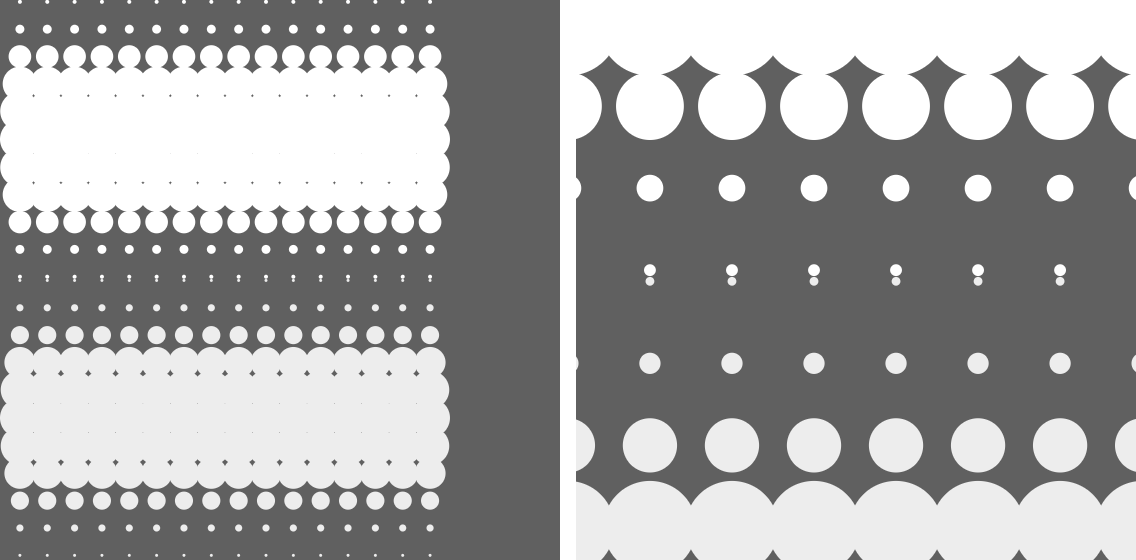
Left: the whole. Right: its middle third, enlarged.
Reproduce this pattern procedurally as a WebGL 2 fragment shader.

```glsl
#version 300 es
precision highp float;
// Two halftone bands of dots, white above and pale grey below, on dark grey.
// Each band is a grid of discs that swell towards its middle row and merge;
// a distance function takes the nearest column and the union of all rows.

uniform vec2 u_resolution;
out vec4 fragColor;

// Lengths are in units of 1/768 of the canvas side.
const float UNITS = 768.0;
const float PITCH = 37.5;        // spacing of columns and rows
const float FIRST_COLUMN = 27.3; // centre of the leftmost discs
const float LAST_INDEX = 15.0;   // sixteen columns
const float MIDDLE_GAP = 1.0;    // extra space around the middle row
const int HALF_ROWS = 5;         // rows on each side of the middle

const float WHITE_CENTRE = 577.0;
const float GREY_CENTRE = 194.9;

const vec3 BACKGROUND = vec3(0.378);
const vec3 PALE_GREY = vec3(0.93);
const vec3 WHITE = vec3(1.0);

// Disc radii from the middle row outwards.
const float WHITE_RADII[6] = float[6](27.3, 27.0, 23.6, 15.5, 6.1, 2.7);
const float GREY_RADII[6] = float[6](27.3, 26.3, 21.25, 12.4, 4.85, 2.0);

// Horizontal offset from the nearest column of discs.
float columnOffset(float x) {
    float index = clamp(round((x - FIRST_COLUMN) / PITCH), 0.0, LAST_INDEX);
    return x - FIRST_COLUMN - index * PITCH;
}

// Signed distance to a band, mirrored about its middle row.
float bandDistance(vec2 p, float centre, float radii[6]) {
    vec2 q = vec2(columnOffset(p.x), abs(p.y - centre));
    float nearest = length(q) - radii[0];
    for (int row = 1; row <= HALF_ROWS; row++) {
        float rowY = float(row) * PITCH + MIDDLE_GAP;
        nearest = min(nearest, length(q - vec2(0.0, rowY)) - radii[row]);
    }
    return nearest;
}

// Antialiased fill, one pixel wide at the edge.
float coverage(float distance, float pixel) {
    return clamp(0.5 - distance / pixel, 0.0, 1.0);
}

void main() {
    vec2 p = gl_FragCoord.xy / u_resolution * UNITS;
    float pixel = UNITS / min(u_resolution.x, u_resolution.y);

    float white = coverage(bandDistance(p, WHITE_CENTRE, WHITE_RADII), pixel);
    float grey = coverage(bandDistance(p, GREY_CENTRE, GREY_RADII), pixel);

    vec3 color = mix(BACKGROUND, WHITE, white);
    color = mix(color, PALE_GREY, grey);
    fragColor = vec4(color, 1.0);
}
```
